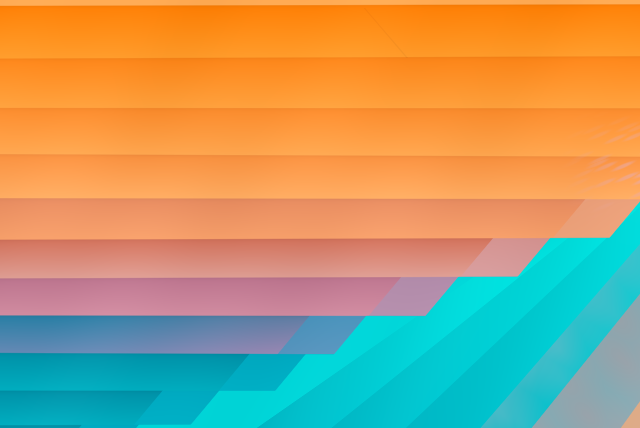
A WebGL 1 fragment shader for this background:

```glsl
precision highp float;
uniform vec2 u_resolution;

#define LIGHT_CYAN vec3(0.0, 0.89, 0.88)
#define DEEP_CYAN vec3(0.0, 0.74, 0.79)
#define PALE_CYAN vec3(0.33, 0.74, 0.79)
#define ROSE_GREY vec3(0.60, 0.64, 0.67)
#define CORNER_TAN vec3(0.86, 0.66, 0.52)
#define TOP_ORANGE vec3(1.0, 0.67, 0.33)
#define FLECK_PINK vec3(0.90, 0.66, 0.66)
#define SLANT 0.84
#define STAIR_SLOPE 2.37
#define TIP_WIDTH 0.133
#define GRAIN 0.008

// Antialiased step; distances are in canvas heights
float cover(float dist) {
  return clamp(dist * u_resolution.y * 0.8 + 0.5, 0.0, 1.0);
}

vec2 hash2(vec2 p) {
  return fract(sin(vec2(dot(p, vec2(127.1, 311.7)), dot(p, vec2(269.5, 183.3)))) * 437.58);
}

// Distance to the nearest scattered point
float cellular(vec2 p) {
  vec2 base = floor(p);
  float nearest = 2.0;
  for (int j = -1; j <= 1; j++) {
    for (int i = -1; i <= 1; i++) {
      vec2 cell = base + vec2(float(i), float(j));
      nearest = min(nearest, length(cell + hash2(cell) - p));
    }
  }
  return nearest;
}

float ramp(float n, float start) { return clamp(n - start, 0.0, 1.0); }

// Colour under the seam at the top of band n
vec3 upperColor(float n) {
  vec3 c = mix(vec3(1.0, 0.50, 0.02), vec3(0.98, 0.57, 0.25), clamp(n / 3.0, 0.0, 1.0));
  c = mix(c, vec3(0.91, 0.55, 0.38), ramp(n, 3.0));
  c = mix(c, vec3(0.83, 0.45, 0.36), ramp(n, 4.0));
  c = mix(c, vec3(0.74, 0.46, 0.56), ramp(n, 5.0));
  c = mix(c, vec3(0.16, 0.50, 0.65), ramp(n, 6.0));
  return mix(c, vec3(0.0, 0.57, 0.66), ramp(n, 7.0));
}

// Colour at the lower hem of band n
vec3 lowerColor(float n) {
  vec3 c = mix(vec3(1.0, 0.61, 0.17), vec3(1.0, 0.68, 0.39), clamp(n / 3.0, 0.0, 1.0));
  c = mix(c, vec3(0.97, 0.63, 0.42), ramp(n, 3.0));
  c = mix(c, vec3(0.87, 0.62, 0.58), ramp(n, 4.0));
  c = mix(c, vec3(0.82, 0.55, 0.63), ramp(n, 5.0));
  c = mix(c, vec3(0.40, 0.54, 0.71), ramp(n, 6.0));
  return mix(c, vec3(0.0, 0.68, 0.75), ramp(n, 7.0));
}

// Depth of seam n, with narrowing spacing and a slight tilt
float seam(float n, float x) {
  float tilt = 0.004 * sin(1.3 * (n - 1.9)) * (x - 0.75);
  return 0.0176 + 0.1201 * n - 0.00234 * n * n + 0.0064 * sin(0.9 * (n - 1.2)) + tilt;
}

// Diagonal cyan strips, then the rosy corner
vec3 wallColor(float x, float depth) {
  vec3 c = mix(LIGHT_CYAN, DEEP_CYAN, 0.35);
  float cloud = cellular(vec2(x + depth * 0.87, depth - x) * vec2(5.0, 9.0));
  for (int i = 0; i < 4; i++) {
    float n = float(i);
    float side = x - (0.6016 + 0.1748 * n) - (1.44 - 0.19 * n) * (1.0 - depth);
    float top = 0.65 - 0.09 * n;
    vec3 strip = mix(LIGHT_CYAN, DEEP_CYAN, clamp((depth - top) / (1.0 - top), 0.0, 1.0));
    strip += vec3(0.0, 0.06, 0.05) * clamp(side / 0.18 - 0.5, -0.5, 0.5);
    float haze = step(2.5, n) * clamp(0.95 - side * 4.0 - 0.4 * cloud, 0.0, 1.0);
    c = mix(c, mix(strip, PALE_CYAN, haze), cover(side));
  }
  float rose = x - 1.246 - 0.81 * (1.0 - depth);
  vec3 roseColor = mix(ROSE_GREY, PALE_CYAN, 0.3 * cloud);
  c = mix(c, roseColor, cover(rose));
  return mix(c, CORNER_TAN, cover(x - 1.455 - 0.72 * (1.0 - depth)));
}

void main() {
  vec2 uv = gl_FragCoord.xy / u_resolution;
  float x = uv.x * 1.5;
  float depth = 1.0 - uv.y;

  // Overlapping bands with slanted, translucent ends
  vec3 bands = TOP_ORANGE;
  float inside = 1.0;
  for (int i = 0; i < 11; i++) {
    float n = float(i);
    float top = seam(n, x);
    float below = depth - top;
    float fall = clamp(below / (seam(n + 1.0, x) - top), 0.0, 1.0);
    vec3 c = mix(upperColor(n), lowerColor(n), fall);
    c.r += 0.22 * smoothstep(0.1, 0.75, x) * step(6.5, n) * step(n, 7.5);
    c *= 1.0 - 0.05 * exp(-max(below, 0.0) * 250.0);
    float end = 1.496 - STAIR_SLOPE * (top - 0.469) - SLANT * below + 0.07 * step(7.5, n);
    float tip = cover(x - end + TIP_WIDTH) * step(3.5, n);
    vec3 tipColor = mix(lowerColor(n), lowerColor(n + 1.0), 0.3) + vec3(-0.02, 0.02, 0.04);
    c = mix(c, tipColor, 0.75 * tip);
    float shown = cover(below);
    bands = mix(bands, c, shown);
    inside = mix(inside, cover(end - x), shown);
  }

  // Reflected flecks near the right edge and a faint crease
  float fleck = 1.0 - smoothstep(0.12, 0.4, cellular(vec2(x + depth, depth + x * 0.35) * vec2(18.0, 55.0)));
  float fleckArea = smoothstep(1.3, 1.5, x) * smoothstep(0.14, 0.02, abs(depth - 0.39));
  bands = mix(bands, FLECK_PINK, 0.6 * fleck * fleckArea);
  float crease = abs(x - 0.853 - 0.86 * (depth - 0.0176));
  bands *= 1.0 - 0.04 * smoothstep(0.004, 0.0, crease) * step(0.018, depth) * step(depth, 0.135);

  // Soft cloth variation
  float cloth = sin(x * 9.0 + sin(depth * 7.0)) + 0.5 * sin(x * 23.0 + depth * 11.0);
  vec3 color = mix(wallColor(x, depth), bands, inside) + GRAIN * cloth;
  gl_FragColor = vec4(clamp(color, 0.0, 1.0), 1.0);
}
```
